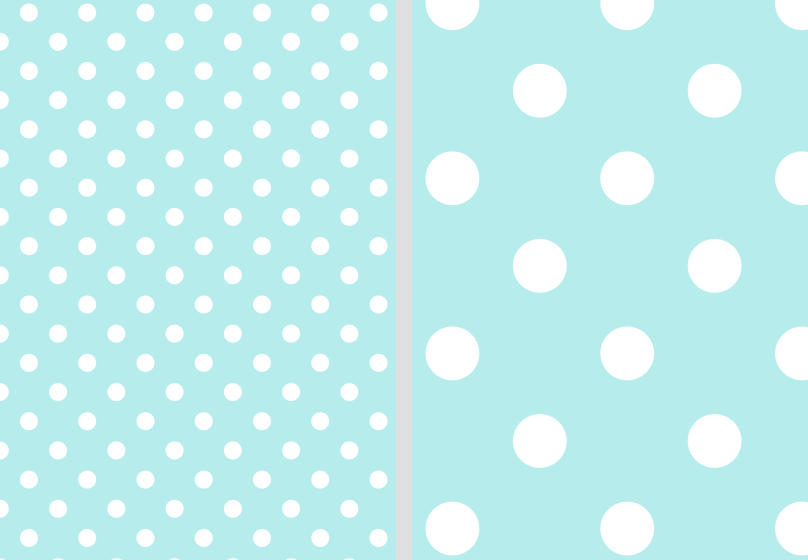
Left, the full canvas; right, a detail of the centre.
Reproduce this pattern procedurally as a Shadertoy shader.

```glsl
// Staggered white polka dots on a pale aqua ground.

const vec3 AQUA = vec3(0.712, 0.929, 0.925);
const vec3 WHITE = vec3(1.0);

// Lengths are fractions of the canvas height.
const vec2 PITCH = vec2(0.10404, 0.10424);
const vec2 FIRST_DOT = vec2(0.0517, 0.0225); // from the top left corner
const float DOT_RADIUS = 0.0160;

// Signed distance to the nearest disc of a rectangular grid.
float dotGrid(vec2 p, vec2 pitch, float radius) {
    vec2 cell = (fract(p / pitch + 0.5) - 0.5) * pitch;
    return length(cell) - radius;
}

// Two grids, the second shifted by half a cell both ways.
float staggeredDots(vec2 p, vec2 pitch, float radius) {
    return min(dotGrid(p, pitch, radius),
               dotGrid(p - 0.5 * pitch, pitch, radius));
}

// Coverage of a shape, softened over one pixel.
float coverage(float dist, float pixel) {
    return clamp(0.5 - dist / pixel, 0.0, 1.0);
}

void mainImage(out vec4 fragColor, in vec2 fragCoord) {
    float pixel = 1.0 / iResolution.y;
    vec2 fromTopLeft = vec2(fragCoord.x, iResolution.y - fragCoord.y) * pixel;

    float dist = staggeredDots(fromTopLeft - FIRST_DOT, PITCH, DOT_RADIUS);
    fragColor = vec4(mix(AQUA, WHITE, coverage(dist, pixel)), 1.0);
}
```
